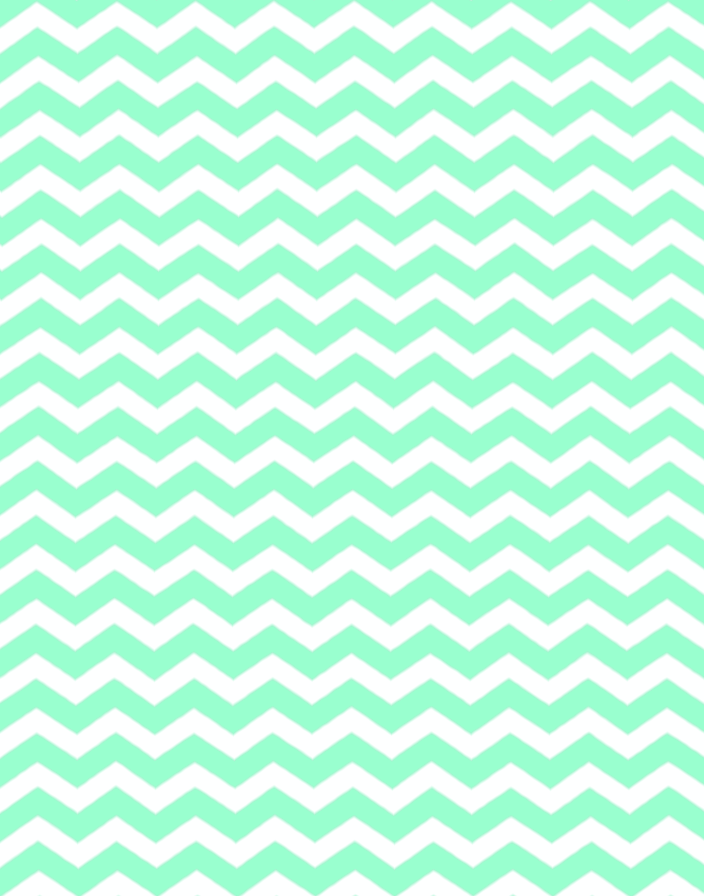
This pattern is drawn by a Shadertoy shader. Its source:

```glsl
// Mint and white chevron stripes with slightly soft, hand-cut edges.

const vec3 MINT = vec3(0.600, 1.000, 0.812);
const vec3 WHITE = vec3(0.995, 1.000, 1.000);
const vec3 FRINGE = vec3(0.000, 0.042, 0.020);  // darkening along the edges

const float TAU = 6.2831853;
const float COLUMNS = 11.361;     // zigzags per canvas height
const float ROWS = 16.498;        // stripe pairs per canvas height
const float PEAK_PHASE = 0.487;   // first peak, in columns from the left
const float ROW_PHASE = 0.028;    // first white edge, in rows from the top
const float RISE = 0.5;           // zigzag height, in rows
const float WHITE_SHARE = 0.465;  // white part of each row
const float SOFTNESS = 0.0024;    // half width of the edge blur

vec2 hashGradient(vec2 cell) {
    vec3 h = fract(cell.xyx * vec3(0.1031, 0.1030, 0.0973));
    h += dot(h, h.yzx + 33.33);
    float angle = TAU * fract((h.x + h.y) * h.z);
    return vec2(cos(angle), sin(angle));
}

float gradientNoise(vec2 p) {
    vec2 cell = floor(p);
    vec2 f = p - cell;
    vec2 u = f * f * f * (f * (f * 6.0 - 15.0) + 10.0);
    vec2 e = vec2(0.0, 1.0);
    float a = dot(hashGradient(cell), f);
    float b = dot(hashGradient(cell + e.yx), f - e.yx);
    float c = dot(hashGradient(cell + e.xy), f - e.xy);
    float d = dot(hashGradient(cell + e.yy), f - e.yy);
    return mix(mix(a, b, u.x), mix(c, d, u.x), u.y);
}

// Zigzag from 0 at each peak to 1 at each valley, with a rounded peak
float zigzag(float x, float rounding) {
    float fromPeak = fract(x + 0.5) - 0.5;
    return 2.0 * (sqrt(fromPeak * fromPeak + rounding * rounding) - 0.5 * rounding);
}

// Sideways sway of the zigzag down the canvas, in columns
float sway(float depth, float amount) {
    return amount * cos(TAU * (depth - 0.26) / 0.885);
}

// Signed distance to the white stripes, in canvas heights
float stripeDistance(vec2 p) {
    float column = p.x * COLUMNS - PEAK_PHASE - sway(p.y, 0.033);
    float row = p.y * ROWS - ROW_PHASE - RISE * zigzag(column, 0.012);
    float fromCentre = abs(fract(row - 0.5 * WHITE_SHARE + 0.5) - 0.5);
    float slope = 2.0 * RISE * COLUMNS / ROWS;
    return (fromCentre - 0.5 * WHITE_SHARE) / (ROWS * sqrt(1.0 + slope * slope));
}

// Small offset that makes the edges uneven
vec2 unevenness(vec2 p, float scale, float amount) {
    vec2 q = p * scale;
    return amount * vec2(gradientNoise(q), gradientNoise(q + 37.4));
}

vec3 stripeColour(float whiteness) {
    float fringe = smoothstep(0.0, 0.1, whiteness) * (1.0 - whiteness);
    return mix(MINT, WHITE, whiteness) - FRINGE * fringe;
}

void mainImage(out vec4 fragColor, in vec2 fragCoord) {
    // Canvas heights, measured from the top left
    vec2 p = vec2(fragCoord.x, iResolution.y - fragCoord.y) / iResolution.y;

    // Slow drift between rows, then fine roughness
    vec2 cut = p + unevenness(p, 9.0, 0.0018) + unevenness(p, 110.0, 0.0006);

    float blur = max(SOFTNESS, 0.7 / iResolution.y);
    float whiteness = 1.0 - smoothstep(-blur, blur, stripeDistance(cut));
    fragColor = vec4(stripeColour(whiteness), 1.0);
}
```
